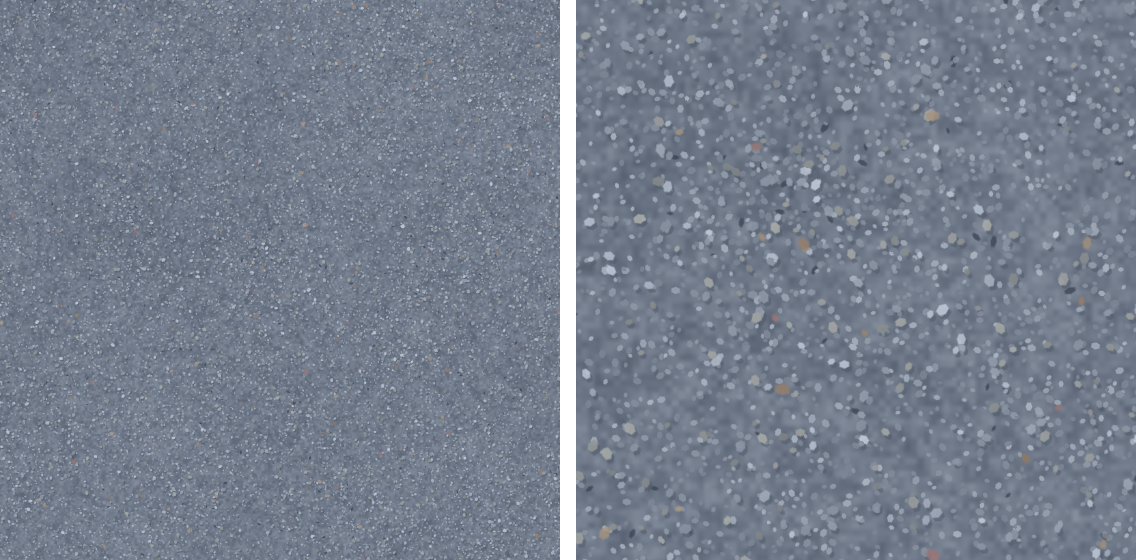
Left: the whole. Right: its middle third, enlarged.
A WebGL 1 fragment shader for this texture:

```glsl
precision highp float;
// Blue-grey asphalt: a finely mottled binder strewn with pale angular chips,
// a few tan stones and small dark pits. Each kind of grain is one jittered
// cell layer, whose density drifts with a broad noise.
uniform vec2 u_resolution;

vec3 hash3(vec2 p) {
  vec3 q = fract(p.xyx * vec3(0.1031, 0.1030, 0.0973));
  q += dot(q, q.yxz + 33.33);
  return fract((q.xxy + q.yzz) * q.zyx);
}

float noise(vec2 p) {
  vec2 cell = floor(p), f = fract(p);
  f = f * f * (3.0 - 2.0 * f);
  float low = mix(hash3(cell).x, hash3(cell + vec2(1.0, 0.0)).x, f.x);
  float high = mix(hash3(cell + vec2(0.0, 1.0)).x, hash3(cell + 1.0).x, f.x);
  return mix(low, high, f.y);
}

float density(vec2 uv) {
  return 0.4 + 0.7 * noise(uv * 9.0 + 3.0) + 0.5 * noise(uv * 26.0 + 40.0);
}

// Returns coverage, brightness and hue choice of the strongest grain.
// Radii are in cells; stretch flattens the grain along a random direction.
vec3 grains(vec2 uv, float count, float share, vec2 radii, float stretch, float seed) {
  vec2 p = uv * count;
  vec2 home = floor(p);
  float edge = 0.06 + 0.5 * count / u_resolution.y;
  vec3 best = vec3(0.0);
  for (int j = -1; j <= 1; j++) {
    for (int i = -1; i <= 1; i++) {
      vec2 cell = home + vec2(float(i), float(j));
      vec3 place = hash3(cell + seed);
      vec3 look = hash3(cell + seed + 57.0);
      float present = step(place.z, share * density(cell / count));
      vec2 d = p - cell - place.xy;
      float angle = 6.2832 * look.x;
      float c = cos(angle), s = sin(angle);
      d = abs(vec2(c * d.x + s * d.y, (c * d.y - s * d.x) * stretch));
      float reach = max(d.x, 0.5 * d.x + 0.87 * d.y);
      float radius = mix(radii.x, radii.y, look.y * look.y);
      float cover = present * (1.0 - smoothstep(radius - edge, radius + edge, reach));
      if (cover > best.x) best = vec3(cover, look.z, fract(look.y * 7.3 + look.x));
    }
  }
  return best;
}

void main() {
  vec2 uv = gl_FragCoord.xy / u_resolution.y;

  // Binder: fine mottling over faint broad patches
  float mottle = 0.45 * noise(uv * 260.0) + 0.35 * noise(uv * 130.0 + 19.0)
               + 0.2 * noise(uv * 45.0 + 71.0);
  vec3 color = mix(vec3(0.33, 0.37, 0.435), vec3(0.53, 0.57, 0.63), mottle);
  color += 0.03 * (noise(uv * 5.0 + 11.0) - 0.5);

  // Dark pits and the shade below the larger chips
  vec3 pit = grains(uv, 75.0, 0.06, vec2(0.12, 0.25), 1.9, 300.0);
  color = mix(color, vec3(0.22, 0.26, 0.32), 0.75 * pit.x);
  vec2 shadeShift = vec2(-0.0015, 0.0022);
  vec3 shade = grains(uv + shadeShift, 125.0, 0.2, vec2(0.22, 0.46), 1.3, 500.0);
  color = mix(color, vec3(0.31, 0.35, 0.41), 0.55 * shade.x);

  // Fine grit
  vec3 grit = grains(uv, 215.0, 0.36, vec2(0.28, 0.55), 1.3, 700.0);
  vec3 gritColor = mix(vec3(0.48, 0.52, 0.58), vec3(0.69, 0.73, 0.78), grit.y * grit.y);
  color = mix(color, gritColor, 0.85 * grit.x);

  // Pale chips, some of them neutral grey
  vec3 chip = grains(uv, 125.0, 0.2, vec2(0.22, 0.46), 1.3, 500.0);
  vec3 chipColor = mix(vec3(0.53, 0.57, 0.63), vec3(0.76, 0.80, 0.86), chip.y * chip.y);
  vec3 greyChip = mix(vec3(0.49, 0.51, 0.52), vec3(0.66, 0.67, 0.66), chip.y);
  chipColor = mix(chipColor, greyChip, step(0.68, chip.z));
  color = mix(color, chipColor, 0.9 * chip.x);

  // Rare tan and reddish stones
  vec3 stone = grains(uv, 65.0, 0.035, vec2(0.14, 0.28), 1.4, 900.0);
  vec3 stoneColor = mix(vec3(0.55, 0.46, 0.38), vec3(0.68, 0.62, 0.55), stone.y);
  stoneColor = mix(stoneColor, vec3(0.60, 0.46, 0.46), step(0.85, stone.z));
  color = mix(color, stoneColor, 0.85 * stone.x);

  gl_FragColor = vec4(color, 1.0);
}
```
